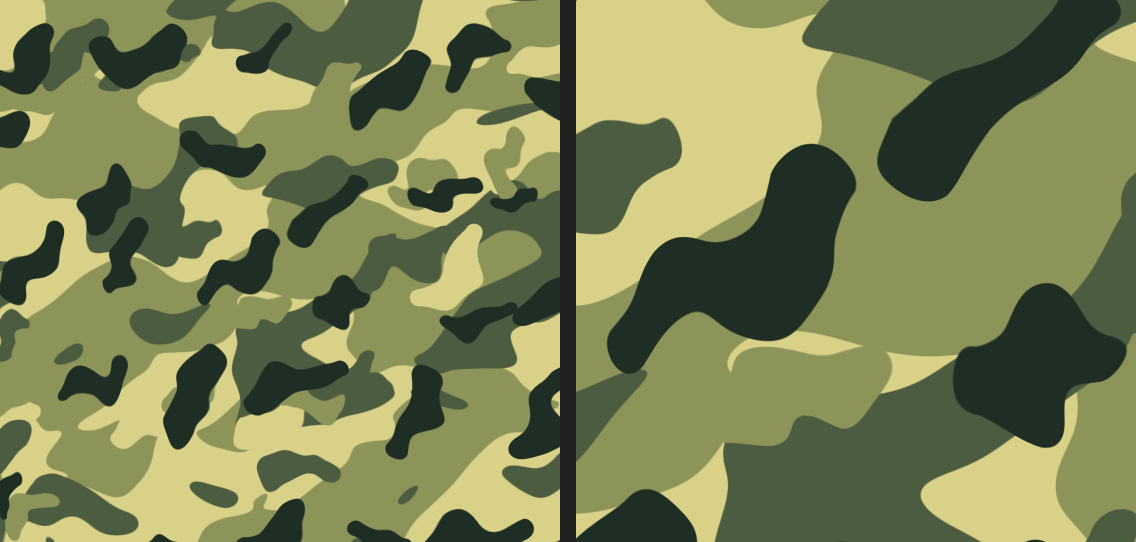
Left, the full canvas; right, a detail of the centre.
Give the GLSL for this pattern, as a Shadertoy shader.

```glsl
// Woodland camouflage in four flat tones with smooth, crisp outlines.
// Broad slanted patches are thresholds of stretched gradient noise; the accents
// and dark marks are bent limbs, joined smoothly and scattered on staggered rows.

const vec3 CREAM  = vec3(0.85, 0.82, 0.53);
const vec3 OLIVE  = vec3(0.55, 0.58, 0.35);
const vec3 FOREST = vec3(0.30, 0.36, 0.25);
const vec3 NIGHT  = vec3(0.12, 0.18, 0.14);
const float SLANT = 0.42;

vec2 hash2(vec2 p) {
    vec3 q = fract(p.xyx * vec3(0.1031, 0.1030, 0.0973));
    q += dot(q, q.yzx + 33.33);
    return fract((q.xx + q.yz) * q.zy);
}

// Turns p into a frame whose x axis points along the angle.
vec2 turn(vec2 p, float angle) {
    float c = cos(angle), s = sin(angle);
    return vec2(c * p.x + s * p.y, c * p.y - s * p.x);
}

float cornerSlope(vec2 cell, vec2 offset) {
    float angle = 6.2832 * hash2(cell).x;
    return dot(vec2(cos(angle), sin(angle)), offset);
}

float gradientNoise(vec2 p) {
    vec2 i = floor(p), f = p - i, e = vec2(1, 0);
    vec2 u = f * f * f * (f * (f * 6.0 - 15.0) + 10.0);
    return mix(mix(cornerSlope(i, f), cornerSlope(i + e, f - e), u.x),
               mix(cornerSlope(i + e.yx, f - e.yx), cornerSlope(i + 1.0, f - 1.0), u.x), u.y);
}

// Slanted, stretched noise with a little lobed detail.
float patchField(vec2 p, vec2 frequency, vec2 seed) {
    vec2 q = turn(p, SLANT) * frequency + seed;
    return gradientNoise(q) + 0.35 * gradientNoise(q * 2.1 + 9.3);
}

vec2 wobble(vec2 p, float frequency, float amount) {
    vec2 q = p * frequency;
    return p + amount * vec2(gradientNoise(q + 3.7), gradientNoise(q + 51.2));
}

float smoothMin(float a, float b, float k) {
    float h = max(k - abs(a - b), 0.0) / k;
    return min(a, b) - 0.25 * h * h * k;
}

// Distance to a limb whose radius changes from ra to rb.
float limb(vec2 p, vec2 a, vec2 b, float ra, float rb) {
    vec2 ab = b - a;
    float t = clamp(dot(p - a, ab) / dot(ab, ab), 0.0, 1.0);
    return length(p - a - ab * t) - mix(ra, rb, t);
}

// A bent chain of three limbs, lying along x.
float blob(vec2 p, vec2 seed) {
    float d = 1.0, lastRadius = 0.0;
    vec2 lastJoint = vec2(0);
    for (int i = 0; i < 4; i++) {
        vec2 h = hash2(seed + float(i) * 17.3);
        vec2 joint = vec2((float(i) / 3.0 - 0.5) * 0.52, (h.x - 0.5) * 0.26);
        float radius = mix(0.05, 0.125, h.y);
        if (i > 0) d = smoothMin(d, limb(p, lastJoint, joint, lastRadius, radius), 0.1);
        lastJoint = joint;
        lastRadius = radius;
    }
    return d;
}

// Distance to blobs on jittered, staggered cells; keep is the filled share of cells.
float scatter(vec2 p, float cellSize, float keep, float seed) {
    vec2 q = p / cellSize + seed;
    float d = 1.0;
    for (int y = -1; y <= 1; y++) {
        float row = floor(q.y) + float(y);
        float stagger = 0.5 * mod(row, 2.0);
        for (int x = -1; x <= 1; x++) {
            vec2 cell = vec2(floor(q.x - stagger) + float(x), row);
            vec2 jitter = hash2(cell + 5.1) - 0.5;
            vec2 look = hash2(cell + 71.9);
            if (hash2(cell + 33.7).x > keep) continue;
            vec2 centre = cell + 0.5 + vec2(stagger, 0.0) + 0.5 * jitter;
            float size = mix(0.65, 1.5, look.x);
            vec2 local = turn(q - centre, mix(0.0, 1.1, look.y)) / size;
            d = min(d, blob(local, cell + 13.0) * size);
        }
    }
    return d * cellSize;
}

// Share of a pixel where the field is positive.
float coverage(float field, float edge) {
    return smoothstep(-edge, edge, field);
}

void mainImage(out vec4 fragColor, in vec2 fragCoord) {
    vec2 p = fragCoord / iResolution.y;
    float edge = 0.9 / iResolution.y;
    vec2 land = wobble(p, 7.0, 0.07);
    vec2 mark = wobble(p, 11.0, 0.03);

    // Broad patches
    float olive = patchField(land, vec2(3.6, 6.2), vec2(12.4, 7.8)) - 0.02;
    float forest = patchField(land, vec2(3.8, 6.6), vec2(41.3, 28.6)) - 0.15;
    vec3 color = mix(CREAM, OLIVE, coverage(olive, 0.8 * fwidth(olive)));
    color = mix(color, FOREST, coverage(forest, 0.8 * fwidth(forest)));

    // Sparse accents, then the dark marks
    color = mix(color, CREAM, coverage(-scatter(mark, 0.22, 0.35, 17.4), edge));
    color = mix(color, OLIVE, coverage(-scatter(mark, 0.20, 0.35, 46.2), edge));
    color = mix(color, FOREST, coverage(-scatter(mark, 0.19, 0.35, 83.7), edge));
    color = mix(color, NIGHT, coverage(-scatter(mark, 0.21, 1.0, 124.3), edge));
    fragColor = vec4(color, 1.0);
}
```
